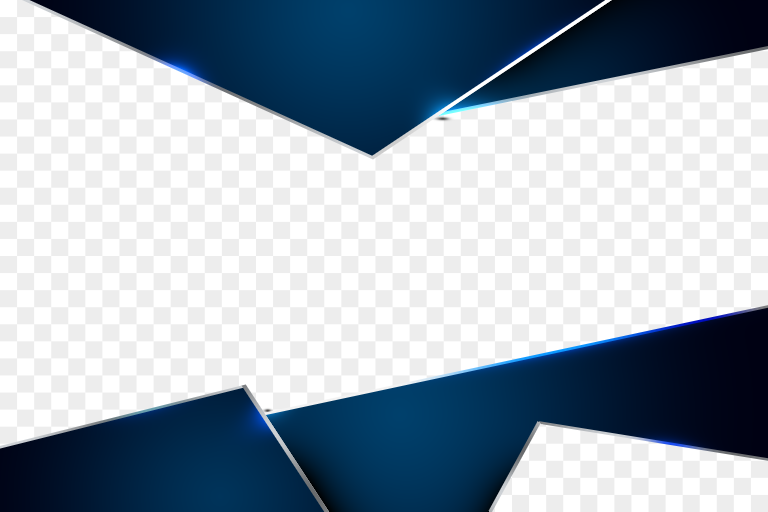
Reproduce this background procedurally as a Shadertoy shader.

```glsl
// Angular navy panels with silver rims and blue edge flares over a pale checkerboard.
// Each panel is an intersection of half planes; every edge also yields a position
// along itself, which places the rim tones, the shadows and the light flares.

// x: signed distance (positive left of a->b), y: position from 0 at a to 1 at b
vec2 edge(vec2 p, vec2 a, vec2 b) {
    vec2 d = b - a, q = p - a;
    return vec2((d.x * q.y - d.y * q.x) / length(d), dot(q, d) / dot(d, d));
}

// Antialiased coverage of a signed distance
float cover(float d) {
    return clamp(d * iResolution.y + 0.5, 0.0, 1.0);
}

float bell(float x, float width) {
    return exp(-x * x / (width * width));
}

// Light hugging an edge around one position along it
float flare(vec2 e, float at, float len, float width) {
    return bell(e.y - at, len) * exp(-abs(e.x) / width);
}

// Radial navy gradient
vec3 navy(vec2 p, vec2 center, float radius, float strength) {
    float r = length(p - center) / radius;
    vec3 dark = vec3(0.0, 0.005, 0.075);
    return mix(dark, vec3(0.0, 0.25, 0.42), strength * (1.0 - smoothstep(-0.15, 1.0, r)) * 1.06);
}

// Brushed metal brightness along an edge
vec3 silver(float t, float phase) {
    return vec3(0.62 + 0.2 * cos(6.283 * (t - phase))) * vec3(0.98, 1.0, 1.02);
}

// Thin strip on the inner side of an edge
float rim(vec2 e, float width) {
    return cover(width - e.x) * step(-0.01, e.y) * step(e.y, 1.01);
}

void mainImage(out vec4 fragColor, in vec2 fragCoord) {
    vec2 p = fragCoord / iResolution.xy * vec2(1.5, 1.0);
    vec3 blue = vec3(0.0, 0.25, 0.9), cyan = vec3(0.05, 0.65, 1.0);

    // Checkerboard, thirty cells high, edges softened to one pixel
    vec2 wave = abs(fract(p * 15.0) - 0.5) - 0.25;
    vec2 s = clamp(wave / 15.0 * iResolution.y * 2.0, -1.0, 1.0);
    vec2 side = sign(fract(p * 15.0) - 0.5);
    vec2 cell = side * clamp((0.25 - abs(wave)) / 15.0 * iResolution.y * 2.0, 0.0, 1.0);
    vec3 col = vec3(mix(1.0, 0.93, 0.5 + 0.5 * cell.x * cell.y));

    // Small dark flecks where panels meet
    col *= 1.0 - 0.7 * bell(length((p - vec2(0.865, 0.768)) / vec2(0.011, 0.003)), 1.0);
    col *= 1.0 - 0.7 * bell(length((p - vec2(0.523, 0.198)) / vec2(0.006, 0.003)), 1.0);

    // Upper right panel, shaded by the diagonal
    vec2 slope = edge(p, vec2(0.043, 1.0), vec2(0.7285, 0.6885));
    vec2 diagonal = edge(p, vec2(0.7285, 0.6885), vec2(1.195, 1.0));
    vec2 under = edge(p, vec2(0.859, 0.774), vec2(1.5, 0.904));
    float shape = cover(min(-diagonal.x, under.x));
    vec3 paint = navy(p, vec2(1.01, 0.83), 0.48, 0.75);
    paint *= 1.0 - 0.85 * exp(diagonal.x / 0.045) * smoothstep(0.3, 0.65, diagonal.y);
    paint += cyan * flare(under, 0.0, 0.13, 0.018);
    paint = mix(paint, silver(under.y, 0.5) + cyan * flare(under, 0.03, 0.15, 0.02), rim(under, 0.006));
    col = mix(col, paint, shape);

    // Upper triangle with a bright diagonal
    shape = cover(min(slope.x, diagonal.x));
    paint = navy(p, vec2(0.68, 0.98), 0.68, 1.0);
    paint += blue * (flare(slope, 0.455, 0.06, 0.014) + flare(diagonal, 0.67, 0.16, 0.010));
    paint += cyan * (0.6 * flare(slope, 0.455, 0.03, 0.006) + 0.8 * flare(diagonal, 0.29, 0.07, 0.018));
    paint = mix(paint, silver(slope.y, 0.0) + blue * flare(slope, 0.455, 0.06, 0.02), rim(slope, 0.006));
    float shine = smoothstep(0.1, 0.35, diagonal.y);
    paint = mix(paint, vec3(mix(0.8, 1.0, shine)), rim(diagonal, 0.007));
    col = mix(col, paint, shape);

    // Lower right panel with a notch cut from its base
    vec2 top = edge(p, vec2(1.5, 0.404), vec2(0.5215, 0.195));
    vec2 seam = edge(p, vec2(0.480, 0.249), vec2(0.643, 0.0));
    vec2 notchTop = edge(p, vec2(1.055, 0.172), vec2(1.5, 0.100));
    vec2 notchSide = edge(p, vec2(0.961, 0.0), vec2(1.055, 0.172));
    shape = cover(min(min(top.x, seam.x), max(notchTop.x, notchSide.x)));
    paint = navy(p, vec2(0.78, 0.19), 0.72, 1.0);
    paint *= 1.0 - exp(-max(seam.x, 0.0) / 0.035) * smoothstep(0.3, 0.8, seam.y);
    paint *= 1.0 - exp(-max(notchSide.x, 0.0) / 0.03) * (1.0 - smoothstep(0.1, 0.9, notchSide.y));
    paint += blue * (0.8 * flare(top, 0.38, 0.22, 0.008) + 0.7 * flare(notchTop, 0.58, 0.12, 0.008));
    paint += cyan * 0.6 * flare(top, 1.0, 0.04, 0.012);
    vec3 trim = mix(vec3(0.05, 0.6, 1.0), vec3(0.95), smoothstep(0.45, 0.75, top.y));
    trim = mix(vec3(0.0, 0.05, 0.75), trim, smoothstep(0.12, 0.4, top.y));
    trim = mix(vec3(0.5), trim, smoothstep(0.0, 0.12, top.y));
    paint = mix(paint, trim, rim(top, 0.005));
    trim = silver(notchTop.y, 0.35);
    trim = mix(trim, vec3(0.1, 0.3, 0.95), bell(notchTop.y - 0.58, 0.1));
    paint = mix(paint, trim, rim(notchTop, 0.005) * cover(-notchSide.x + 0.005));
    paint = mix(paint, silver(notchSide.y, 0.2), rim(notchSide, 0.007));
    col = mix(col, paint, shape);

    // Lower left panel
    vec2 roof = edge(p, vec2(0.480, 0.249), vec2(0.0, 0.129));
    vec2 flank = vec2(-seam.x, seam.y);
    shape = cover(min(roof.x, flank.x));
    paint = navy(p, vec2(0.43, 0.03), 0.52, 0.8);
    paint += blue * (0.9 * flare(flank, 0.25, 0.1, 0.022) + 0.4 * flare(roof, 0.4, 0.15, 0.01));
    trim = mix(silver(roof.y, 0.95), vec3(0.4, 0.75, 0.85), 0.6 * bell(roof.y - 0.4, 0.12));
    paint = mix(paint, trim, rim(roof, 0.005));
    paint = mix(paint, silver(flank.y, 0.35), rim(flank, 0.008));
    col = mix(col, paint, shape);

    fragColor = vec4(clamp(col, 0.0, 1.0), 1.0);
}
```
